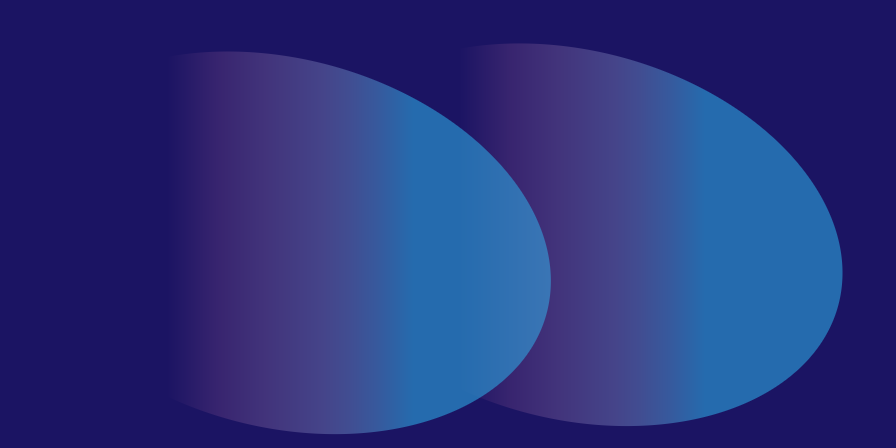
Write a Shadertoy shader that draws this background.

```glsl
const vec3 NAVY = vec3(0.106, 0.078, 0.388);
const vec3 SHEEN = vec3(0.085, 0.040, 0.028);     // extra light where the shapes overlap
const vec2 FIRST_CENTER = vec2(0.628, 0.458);     // lengths in canvas heights
const vec2 SHAPE_STEP = vec2(0.651, 0.018);
const vec2 RADII = vec2(0.6016, 0.4185);
const float SHEAR = 0.1414;
const float FADE_START = -0.255;                  // gradient origin, relative to the center
const float SHEEN_WIDTH = 0.21;

const int STOPS = 7;
const float STOP_AT[STOPS] = float[](0.0, 0.115, 0.22, 0.35, 0.405, 0.47, 0.55);
const vec3 STOP_COLOR[STOPS] = vec3[](
    NAVY,
    vec3(0.220, 0.143, 0.436),
    vec3(0.258, 0.202, 0.482),
    vec3(0.270, 0.268, 0.540),
    vec3(0.255, 0.302, 0.570),
    vec3(0.215, 0.350, 0.615),
    vec3(0.145, 0.420, 0.682));

// Horizontal ramp from navy through violet to blue
vec3 ramp(float x) {
    vec3 color = STOP_COLOR[0];
    for (int i = 1; i < STOPS; i++) {
        float blend = clamp((x - STOP_AT[i - 1]) / (STOP_AT[i] - STOP_AT[i - 1]), 0.0, 1.0);
        color = mix(color, STOP_COLOR[i], blend);
    }
    return color;
}

// Approximate signed distance to a sheared ellipse
float ellipseDistance(vec2 p) {
    vec2 q = vec2(p.x, p.y + SHEAR * p.x) / RADII;
    float r = max(length(q), 1e-4);
    vec2 slope = q / (r * RADII);
    slope.x += SHEAR * slope.y;
    return (r - 1.0) / length(slope);
}

float coverage(vec2 p, float pixel) {
    return clamp(0.5 - ellipseDistance(p) / pixel, 0.0, 1.0);
}

void mainImage(out vec4 fragColor, in vec2 fragCoord) {
    float pixel = 1.0 / iResolution.y;
    vec2 front = fragCoord * pixel - FIRST_CENTER;
    vec2 back = front - SHAPE_STEP;
    float frontMask = coverage(front, pixel);
    float backMask = coverage(back, pixel);

    // Back shape, then front shape with the overlap brightened
    float backX = back.x - FADE_START;
    vec3 color = mix(NAVY, ramp(backX), backMask);
    float sheen = backMask * clamp(backX / SHEEN_WIDTH, 0.0, 1.0);
    vec3 frontColor = ramp(front.x - FADE_START) + SHEEN * sheen;
    float frontVisible = frontMask * step(FADE_START, front.x);
    color = mix(color, frontColor, frontVisible);

    fragColor = vec4(color, 1.0);
}
```
